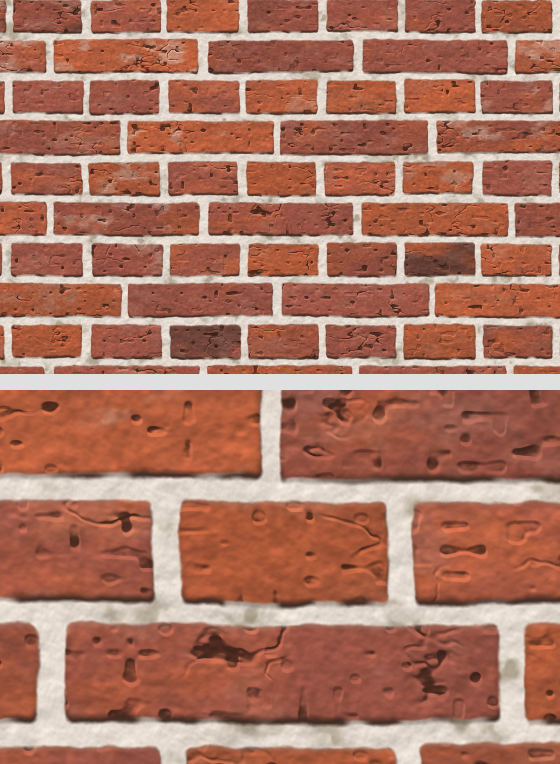
Top, the full canvas; bottom, a detail of the centre.
Write a Shadertoy shader that draws this texture.

```glsl
const float ROW_HEIGHT = 0.1087;
const float HEADER_PITCH = 0.2096;
const float STRETCHER_PITCH = 0.4111;
const vec2 JOINT = vec2(0.022, 0.0225);

const vec3 RED_CLAY = vec3(0.60, 0.325, 0.265);
const vec3 ORANGE_CLAY = vec3(0.71, 0.365, 0.235);
const vec3 BURNT_CLAY = vec3(0.39, 0.245, 0.21);
const vec3 SOOT = vec3(0.19, 0.11, 0.08);
const vec3 LIME = vec3(0.75, 0.62, 0.56);
const vec3 MORTAR = vec3(0.89, 0.85, 0.81);
const vec3 GRIME = vec3(0.56, 0.51, 0.41);

float hash(vec2 p) {
    vec3 q = fract(p.xyx * 0.1031);
    q += dot(q, q.yzx + 33.33);
    return fract((q.x + q.y) * q.z);
}

float noise(vec2 p) {
    vec2 i = floor(p), f = fract(p);
    f = f * f * (3.0 - 2.0 * f);
    return mix(mix(hash(i), hash(i + vec2(1.0, 0.0)), f.x),
               mix(hash(i + vec2(0.0, 1.0)), hash(i + vec2(1.0, 1.0)), f.x), f.y);
}

float fbm(vec2 p) {
    float sum = 0.0, gain = 0.5;
    for (int i = 0; i < 4; i++) {
        sum += gain * noise(p);
        p = mat2(1.6, 1.2, -1.2, 1.6) * p + 17.3;
        gain *= 0.5;
    }
    return sum;
}

float roundBox(vec2 p, vec2 halfSize, float radius) {
    vec2 q = abs(p) - halfSize + radius;
    return length(max(q, 0.0)) + min(max(q.x, q.y), 0.0) - radius;
}

// Alternate courses of headers and stretchers; y runs downward.
// Returns the position from the brick centre, with its id and half size.
vec2 brickCell(vec2 p, out vec2 id, out vec2 halfSize) {
    float y = (p.y + 0.0127) / ROW_HEIGHT;
    float row = floor(y);
    bool stretcher = mod(row, 2.0) > 0.5;
    float pitch = stretcher ? STRETCHER_PITCH : HEADER_PITCH;
    float start = !stretcher ? 0.0215 : (mod(row, 4.0) < 2.0 ? 0.1328 : 0.332);
    float x = (p.x - start) / pitch;
    id = vec2(floor(x), row);
    halfSize = 0.5 * (vec2(pitch, ROW_HEIGHT) - JOINT);
    halfSize -= 0.003 * (vec2(hash(id + 11.0), hash(id + 23.0)) - 0.5);
    vec2 shift = vec2(hash(id + 31.0), hash(id + 47.0)) - 0.5;
    return (vec2(x, y) - id - 0.5) * vec2(pitch, ROW_HEIGHT) - shift * vec2(0.008, 0.003);
}

// Surface height with pits and short cracks
float clayRelief(vec2 p) {
    float pits = smoothstep(0.70, 0.86, noise(p * vec2(65.0, 90.0)));
    float crack = 1.0 - smoothstep(0.0, 0.035, abs(fbm(p * vec2(13.0, 22.0)) - 0.47));
    crack *= smoothstep(0.56, 0.72, noise(p * 14.0 + 5.0));
    return fbm(p * vec2(42.0, 60.0)) - 0.45 * pits - 0.45 * crack;
}

vec3 clayColor(vec2 p, vec2 id) {
    vec2 surface = p + 7.0 * vec2(hash(id + 3.0), hash(id + 5.0));
    float tone = hash(id + 61.0);
    float blotches = fbm(surface * vec2(12.0, 20.0));
    vec3 color = mix(RED_CLAY, ORANGE_CLAY, smoothstep(0.2, 0.8, tone + blotches - 0.47));

    // Kiln burns on some bricks, lime bloom on others
    float burn = smoothstep(0.72, 0.92, hash(id + 71.0));
    float scorch = smoothstep(0.32, 0.62, fbm(surface * vec2(8.0, 15.0) + 9.0));
    color = mix(color, BURNT_CLAY, scorch * (0.16 + 0.8 * burn));
    float bloom = smoothstep(0.50, 0.68, fbm(surface * vec2(17.0, 30.0) + 21.0));
    color = mix(color, LIME, bloom * (0.12 + 0.45 * smoothstep(0.65, 1.0, hash(id + 83.0))));

    // Light from above
    float relief = clayRelief(surface);
    float slope = relief - clayRelief(surface - vec2(0.001, 0.003));
    color *= 1.0 + clamp(0.7 * slope, -0.3, 0.22) + 0.10 * (hash(id + 97.0) - 0.5);
    color = mix(color, SOOT, 0.75 * smoothstep(0.05, 0.40, 0.2 - relief));
    return color * (0.93 + 0.14 * noise(surface * 170.0));
}

vec3 mortarColor(vec2 p) {
    float grain = fbm(p * 80.0);
    float slope = grain - fbm((p - vec2(0.001, 0.003)) * 80.0);
    float dirt = smoothstep(0.52, 0.75, fbm(p * 24.0 + 40.0));
    dirt *= 0.4 + 0.6 * smoothstep(0.35, 0.7, noise(p * 90.0));
    return mix(MORTAR, GRIME, 0.65 * dirt) * (1.0 + 0.3 * slope + 0.12 * (grain - 0.47));
}

void mainImage(out vec4 fragColor, in vec2 fragCoord) {
    vec2 p = vec2(fragCoord.x, iResolution.y - fragCoord.y) / iResolution.y;
    float soft = max(1.0 / iResolution.y, 0.0018);

    // Uneven laying and chipped edges
    vec2 bend = vec2(noise(p * 5.0), noise(p * 5.0 + 30.0)) - 0.5;
    vec2 chips = vec2(fbm(p * 45.0), fbm(p * 45.0 + 60.0)) - 0.47;
    vec2 id, halfSize;
    vec2 offset = brickCell(p + 0.006 * bend + 0.007 * chips, id, halfSize);
    float edge = roundBox(offset, halfSize, 0.006);
    float shadowEdge = roundBox(offset - vec2(0.001, 0.0045), halfSize, 0.006);
    float brick = 1.0 - smoothstep(-soft, soft, edge);

    // Broken shadow under each brick
    float gaps = smoothstep(0.25, 0.60, noise(p * 38.0 + 12.0));
    float shadow = (1.0 - smoothstep(-0.003, 0.002, shadowEdge)) * (0.3 + 0.6 * gaps);
    vec3 mortar = mix(mortarColor(p), SOOT, shadow);

    // Worn rims, darker on the lower side
    vec3 clay = clayColor(p, id);
    float height = offset.y / halfSize.y;
    float rim = smoothstep(-0.006, 0.0, edge);
    clay = mix(clay, SOOT, rim * (0.12 + 0.40 * gaps * smoothstep(0.6, 1.0, height)));
    clay = mix(clay, LIME, 0.35 * rim * smoothstep(0.7, 1.0, -height));

    fragColor = vec4(mix(mortar, clay, brick), 1.0);
}
```
